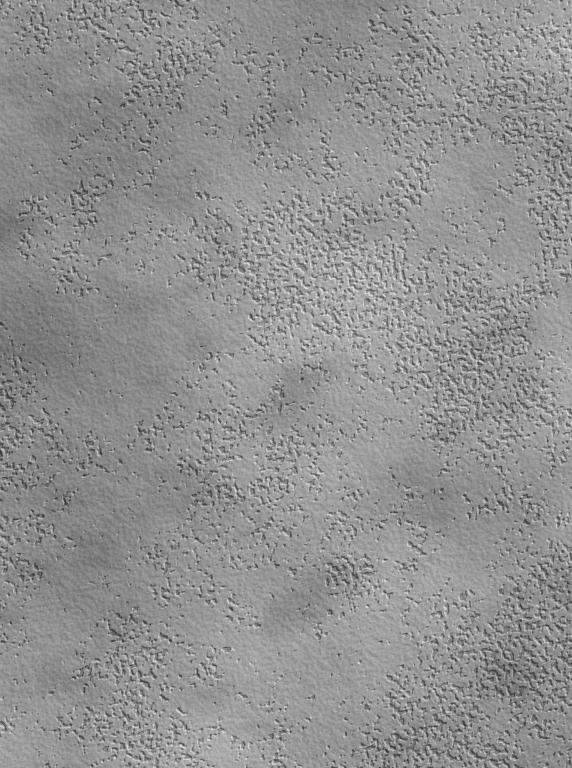
Write a Shadertoy shader that draws this texture.

```glsl
// Weathered grey plaster: a softly stained, finely grained wall with broken
// clusters of tiny ragged pits. A height field built from gradient noise is lit
// from the upper right by its slope, so each pit has a dark and a bright rim.

const float BASE_GREY       = 0.597;
const float STAIN_DEPTH     = 0.165;
const float PIT_FREQUENCY   = 142.0;   // pits per canvas height
const float PIT_EDGE        = 0.15;    // softness of the pit walls
const float PIT_FLOOR_SHADE = 0.09;
const float PIT_BIAS        = -0.20;   // lower means fewer clusters
const float PIT_SPARSITY    = 0.08;    // gaps between pits inside clusters
const float CLUSTER_SCALE   = 4.6;
const float GRAIN_FREQUENCY = 175.0;
const float GRAIN_HEIGHT    = 0.38;
const float SPECKLE         = 0.045;   // fine tone variation without relief
const float SHADOW_STRENGTH = 0.215;
const float LIGHT_STRENGTH  = 0.19;
const float SLOPE_STEP      = 0.0014;  // in canvas heights
const vec2  LIGHT_DIRECTION = vec2(0.66, 0.75);

// Integer hash giving a unit gradient for a lattice cell
vec2 cellGradient(vec2 cell) {
    uvec2 q = uvec2(ivec2(cell) + 4096);
    uint h = q.x * 1597334677u ^ q.y * 3812015801u;
    h = (h ^ (h >> 15)) * 2246822519u;
    h = (h ^ (h >> 13)) * 3266489917u;
    h ^= h >> 16;
    float angle = float(h & 65535u) / 65536.0 * 6.28319;
    return vec2(cos(angle), sin(angle));
}

float gradientNoise(vec2 p) {
    vec2 cell = floor(p);
    vec2 f = p - cell;
    vec2 u = f * f * f * (f * (f * 6.0 - 15.0) + 10.0);
    vec2 right = vec2(1.0, 0.0);
    vec2 up = vec2(0.0, 1.0);
    float a = dot(cellGradient(cell), f);
    float b = dot(cellGradient(cell + right), f - right);
    float c = dot(cellGradient(cell + up), f - up);
    float d = dot(cellGradient(cell + 1.0), f - 1.0);
    return mix(mix(a, b, u.x), mix(c, d, u.x), u.y);
}

// Turn between layers so that no lattice direction shows
vec2 turn(vec2 p) {
    return mat2(0.8, 0.6, -0.6, 0.8) * p;
}

float fbm(vec2 p) {
    float sum = 0.0;
    float amplitude = 1.0;
    for (int i = 0; i < 5; i++) {
        sum += amplitude * gradientNoise(p);
        p = 2.0 * turn(p) + 17.3;
        amplitude *= 0.52;
    }
    return sum;
}

// How strongly pits are allowed: near zero inside clusters, negative outside
float pitCover(vec2 p) {
    float cluster = 0.85 * fbm(p * CLUSTER_SCALE + 31.7)
                  + 0.6 * gradientNoise(turn(p) * 24.0 + 5.1)
                  + 0.6 * gradientNoise(turn(p) * 55.0 + 11.9);
    float tilt = 0.40 * (p.x - 0.37);  // more wear towards the right
    return min(0.85 * (cluster + tilt + PIT_BIAS), 0.06) - PIT_SPARSITY;
}

float pitMask(vec2 p, float cover) {
    vec2 q = turn(p) * PIT_FREQUENCY;
    float shape = 0.85 * gradientNoise(q)
                + 0.45 * gradientNoise(turn(q) * 1.9 + 7.7);
    return smoothstep(-0.5 * PIT_EDGE, 1.5 * PIT_EDGE, shape + cover);
}

float surfaceHeight(vec2 p, float cover) {
    vec2 q = turn(p) * GRAIN_FREQUENCY;
    float grain = gradientNoise(q + 3.3)
                + 0.5 * gradientNoise(turn(q) * 2.0 + 9.2)
                + 0.9 * gradientNoise(turn(q) * 0.42 + 1.6);
    return GRAIN_HEIGHT * grain - pitMask(p, cover);
}

// Cloudy discoloration, slightly stretched sideways, mostly darkening
float stain(vec2 p) {
    float broad = fbm(p * vec2(2.6, 3.6) + 52.4);
    float smudge = fbm(p * vec2(7.0, 11.0) + 23.8);
    float leftWear = 0.25 * smoothstep(0.35, 0.0, p.x);
    return 0.7 * broad - 0.8 * max(smudge - 0.12, 0.0) - leftWear;
}

void mainImage(out vec4 fragColor, in vec2 fragCoord) {
    vec2 p = fragCoord / iResolution.y;
    float cover = pitCover(p);

    // Relief lighting from the slope along the light
    vec2 offset = LIGHT_DIRECTION * SLOPE_STEP;
    float slope = surfaceHeight(p - offset, cover) - surfaceHeight(p + offset, cover);
    float relief = slope * (slope < 0.0 ? SHADOW_STRENGTH : LIGHT_STRENGTH);

    // Combine tone, speckle, pit floors and relief
    float grey = BASE_GREY + STAIN_DEPTH * stain(p);
    grey += SPECKLE * gradientNoise(turn(p) * 310.0 + 4.7);
    grey -= PIT_FLOOR_SHADE * pitMask(p, cover);
    grey += relief;
    fragColor = vec4(vec3(clamp(grey, 0.25, 0.86)), 1.0);
}
```
